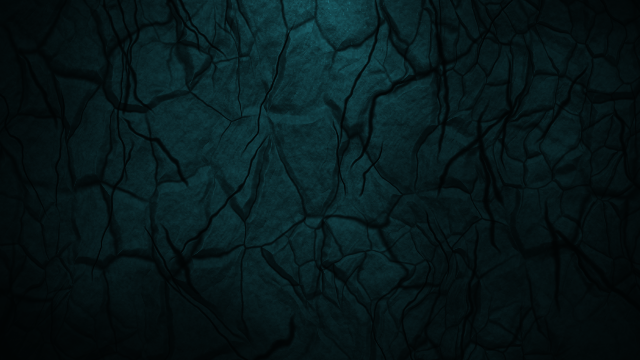
Write a WebGL 2 fragment shader that draws this texture.

```glsl
#version 300 es
precision highp float;
// Dark teal rock wall lit from above: warped Voronoi blocks with tilted, bevelled
// faces, long tapering fractures and fine grain form a height field, which is
// shaded by its slope, darkened in its cavities and faded towards the edges.
uniform vec2 u_resolution;
out vec4 fragColor;

#define EXPOSURE 0.235
#define AMBIENT 0.3
#define BLOCK_SCALE vec2(7.0, 4.6)
#define CHIP_SCALE vec2(15.0, 10.0)
#define WARP 0.16
#define FRACTURES 38
#define ROUGHNESS 0.006
#define GRAIN 0.36
#define GLOW 0.17
#define TINT vec3(0.25, 0.91, 1.0)

float hash(vec2 p) {
  vec3 q = fract(p.xyx * 0.1031);
  q += dot(q, q.yzx + 33.33);
  return fract((q.x + q.y) * q.z);
}

vec2 hash2(vec2 p) { return vec2(hash(p), hash(p + 71.7)); }

float noise(vec2 p) {
  vec2 i = floor(p), f = fract(p);
  f = f * f * (3.0 - 2.0 * f);
  return mix(mix(hash(i), hash(i + vec2(1, 0)), f.x),
             mix(hash(i + vec2(0, 1)), hash(i + 1.0), f.x), f.y);
}

float fbm(vec2 p) {
  float sum = 0.0, amp = 0.5;
  for (int i = 0; i < 5; i++) {
    sum += amp * noise(p);
    p = mat2(1.6, 1.2, -1.2, 1.6) * p + 17.3;
    amp *= 0.5;
  }
  return sum;
}

// x: distance to the nearest block border, y: height of the tilted face
vec2 blocks(vec2 p) {
  vec2 cell = floor(p), f = fract(p), nearest = vec2(0), id = vec2(0);
  float best = 9.0, edge = 9.0;
  for (int y = -1; y <= 1; y++)
    for (int x = -1; x <= 1; x++) {
      vec2 g = vec2(x, y), r = g + hash2(cell + g) - f;
      if (dot(r, r) < best) { best = dot(r, r); nearest = r; id = g; }
    }
  for (int y = -2; y <= 2; y++)
    for (int x = -2; x <= 2; x++) {
      vec2 g = id + vec2(x, y), r = g + hash2(cell + g) - f, d = r - nearest;
      if (dot(d, d) > 1e-4) edge = min(edge, dot(0.5 * (r + nearest), normalize(d)));
    }
  vec2 tilt = hash2(cell + id + 7.0) - 0.5;
  return vec2(edge, dot(tilt, -nearest) + 0.35 * hash(cell + id + 19.0));
}

// Long tapering cracks, steep or slanted; 1 in the crack, 0 outside
float fractures(vec2 p) {
  float cut = 0.0;
  for (int i = 0; i < FRACTURES; i++) {
    float k = float(i);
    vec2 start = (hash2(vec2(k, 3.0)) - 0.5) * vec2(1.8, 1.1) + vec2(0.0, 0.5);
    float angle = 1.5 * (hash(vec2(k, 11.0)) - 0.5);
    vec2 dir = vec2(sin(angle), cos(angle)), rel = p - start;
    float along = dot(rel, dir);
    float across = dot(rel, vec2(dir.y, -dir.x)) + 0.02 * (noise(vec2(along * 16.0, k * 5.0)) - 0.5);
    float reach = 0.08 + 0.2 * hash(vec2(k, 23.0));
    float taper = max(0.0, 1.0 - along * along / (reach * reach));
    float width = taper * mix(0.001, 0.012, pow(hash(vec2(k, 31.0)), 3.0));
    cut = max(cut, smoothstep(0.0, 0.5, taper) * (1.0 - smoothstep(width * 0.2, width + 0.004, abs(across))));
  }
  return cut;
}

// x: height, y: openness (0 inside cracks, 1 on open faces)
vec2 rock(vec2 p) {
  vec2 w = p + WARP * (vec2(fbm(p * 3.6), fbm(p * 3.6 + 40.0)) - 0.5);
  vec2 big = blocks(w * BLOCK_SCALE + 3.0), chip = blocks(w * CHIP_SCALE + 31.0);
  float cut = fractures(w);
  float chipped = smoothstep(0.35, 0.7, noise(p * 3.5 + 9.0));
  float bigWidth = 0.09 * pow(noise(p * 6.0 + 60.0), 2.0);
  float height = 0.075 * big.y * smoothstep(0.0, 0.14, big.x);
  height += 0.028 * chipped * chip.y * smoothstep(0.0, 0.15, chip.x);
  height += 0.06 * abs(fbm(mat2(0.95, 0.3, -0.3, 0.95) * w * vec2(9.0, 3.5)) - 0.5);
  height += ROUGHNESS * fbm(p * 45.0) - 0.003 * cut;
  float seam = 1.0 - smoothstep(0.0, bigWidth + 0.025, big.x);
  float open = 1.0 - 0.75 * seam * smoothstep(0.15, 0.6, noise(p * 7.0 + 21.0));
  open *= 1.0 - 0.6 * chipped * (1.0 - smoothstep(0.0, 0.06, chip.x));
  return vec2(height, open * (1.0 - 0.85 * cut));
}

void main() {
  vec2 p = (gl_FragCoord.xy - vec2(0.5 * u_resolution.x, 0.0)) / u_resolution.y;

  // Slope shading with light from above
  const float e = 0.003;
  vec2 here = rock(p);
  vec2 slope = vec2(rock(p + vec2(e, 0)).x, rock(p + vec2(0, e)).x) - here.x;
  vec3 normal = normalize(vec3(-slope / e, 1.0));
  float diffuse = max(0.0, dot(normal, normalize(vec3(0.12, 0.6, 0.75))));
  float light = AMBIENT + (1.0 - AMBIENT) * pow(diffuse, 1.3);

  // Broad falloff, stains and the pool of light at the top
  float falloff = exp(-pow(abs(p.x - 0.03) / 0.78, 3.0)) * mix(0.3, 1.0, smoothstep(-0.1, 0.5, p.y));
  falloff *= 1.0 - 0.45 * smoothstep(0.75, 1.05, p.y) * smoothstep(0.15, 0.6, abs(p.x));
  float stain = mix(0.55, 1.0, smoothstep(0.3, 0.6, fbm(p * 2.6 + 5.0)));
  float glow = GLOW * exp(-pow(length((p - vec2(0.02, 1.03)) * vec2(4.6, 4.4)), 1.6));

  // Fine mineral grain, with dust catching the light
  float grain = 1.0 + GRAIN * (0.6 * noise(p * 230.0) + 0.4 * noise(p * 95.0) - 0.5);
  float dust = smoothstep(0.86, 1.0, noise(p * 170.0 + 8.0));
  float tone = (EXPOSURE * falloff * stain + glow) * light * here.y * grain;
  tone += dust * (0.6 * glow + 0.02 * falloff) + 0.014;
  fragColor = vec4(TINT * tone, 1.0);
}
```
